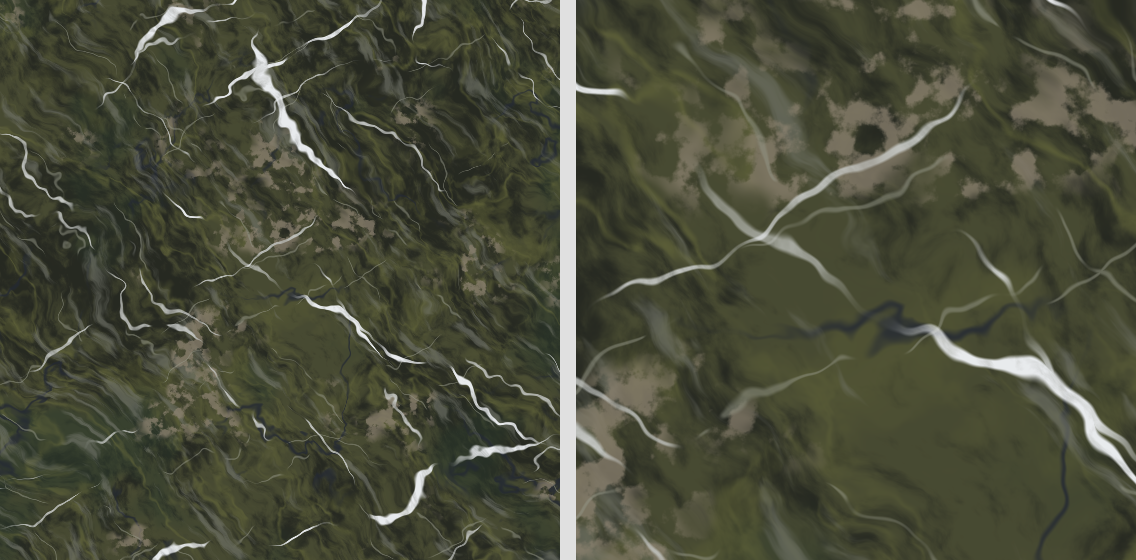
Left, the full canvas; right, a detail of the centre.
This texture is drawn by a three.js fragment shader. Its source:

```glsl
// Dark green marble: a mossy, diagonally streaked ground built from warped noise,
// crossed by olive and slate contour veins, with broken white calcite shards
// scattered over jittered grids at three sizes.
varying vec2 vUv;

float hash(vec2 p) {
  vec3 h = fract(vec3(p.xyx) * 0.1031);
  h += dot(h, h.yzx + 33.33);
  return fract((h.x + h.y) * h.z);
}

float noise(vec2 p) {
  vec2 i = floor(p), f = fract(p);
  f = f * f * (3.0 - 2.0 * f);
  return mix(mix(hash(i), hash(i + vec2(1.0, 0.0)), f.x),
             mix(hash(i + vec2(0.0, 1.0)), hash(i + 1.0), f.x), f.y);
}

float fbm(vec2 p) {
  float sum = 0.0, amplitude = 0.5;
  for (int i = 0; i < 5; i++) {
    sum += amplitude * noise(p);
    p = mat2(0.8, 0.6, -0.6, 0.8) * p * 2.03 + 11.7;
    amplitude *= 0.5;
  }
  return sum;
}

// Thin line along the middle level of a noise field.
float contour(float field, float width) {
  return 1.0 - smoothstep(0.0, width, abs(field - 0.48));
}

// Tapered, broken slivers, one per grid cell, leaning up or down to the right.
float shards(vec2 p, float cells, float halfLength, float halfWidth, float share) {
  vec2 g = p * cells;
  float mask = 0.0;
  for (int j = -1; j <= 1; j++) {
    for (int i = -1; i <= 1; i++) {
      vec2 cell = floor(g) + vec2(float(i), float(j));
      vec2 id = cell + cells * 7.0 + 50.0;
      float seed = 90.0 * hash(id + 5.1);
      float lean = hash(id + 23.7);
      float angle = lean < 0.42 ? 0.35 + lean : -0.2 - 0.85 * lean;
      vec2 d = g - cell - vec2(hash(id), hash(id + 61.3));
      float c = cos(angle), s = sin(angle);
      vec2 q = vec2(c * d.x + s * d.y, c * d.y - s * d.x);
      q.y += 0.25 * halfLength * (noise(vec2(q.x * 3.0 + seed, seed)) - 0.5);
      float taper = 1.0 - abs(q.x) / (halfLength * (0.6 + 0.4 * hash(id + 9.4)));
      float body = noise(vec2(q.x * 5.0 + seed, seed + 31.0));
      float width = halfWidth * cells * smoothstep(0.0, 0.6, taper) * (0.15 + 1.2 * body * body);
      float sliver = 1.0 - smoothstep(width * 0.6, width + 0.0018 * cells, abs(q.y));
      sliver *= smoothstep(0.0, 0.2, taper) * smoothstep(0.15, 0.45, body);
      mask = max(mask, sliver * step(hash(id + 77.9), share));
    }
  }
  return mask;
}

void main() {
  vec2 p = vUv;
  vec2 warp = vec2(fbm(p * 5.0), fbm(p * 5.0 + 17.0)) - 0.48;
  vec2 q = p + 0.14 * warp;
  // Streak axes: x runs down to the right, y across it.
  vec2 s = vec2(dot(q, vec2(0.66, -0.75)), dot(q, vec2(0.75, 0.66)));

  // Ground: clouds, diagonal streaks and fine grain.
  float cloud = fbm(q * 4.0 + 3.0);
  float streak = fbm(s * vec2(10.0, 34.0) + 40.0);
  float grain = fbm(s * vec2(55.0, 105.0) + 8.0);
  float tone = 0.47 + 1.2 * (cloud - 0.48) + 0.9 * (streak - 0.48) + 1.1 * (grain - 0.48);
  vec3 color = mix(vec3(0.15, 0.16, 0.13), vec3(0.28, 0.29, 0.195), smoothstep(0.1, 0.85, tone));
  color = mix(color, vec3(0.16, 0.22, 0.17), 0.5 * smoothstep(0.52, 0.72, fbm(p * 5.0 + 70.0)));

  // Olive mottling and veins, strongest in patches.
  float patches = smoothstep(0.36, 0.62, fbm(q * 3.5 + 25.0));
  float mottle = smoothstep(0.48, 0.68, fbm(q * 22.0 + 5.0)) * patches;
  float oliveVein = contour(fbm(s * vec2(4.0, 9.0) + 13.0), 0.028);
  oliveVein = max(oliveVein, 0.7 * contour(fbm(s * vec2(9.0, 17.0) + 33.0), 0.035) * patches);
  color = mix(color, vec3(0.39, 0.40, 0.22), 0.45 * mottle);
  color = mix(color, vec3(0.40, 0.41, 0.23), oliveVein * (0.2 + 0.5 * grain));

  // Slate-blue cracks.
  float slate = contour(fbm(q * 7.0 + 52.0), 0.026) * smoothstep(0.45, 0.6, fbm(p * 4.0 + 91.0));
  color = mix(color, vec3(0.14, 0.16, 0.20), 0.8 * slate);

  // Grey wisps along the streaks and small warm mineral crusts.
  float wisp = smoothstep(0.57, 0.78, fbm(s * vec2(12.0, 60.0) + 64.0));
  color = mix(color, vec3(0.46, 0.47, 0.43), 0.6 * wisp);
  float crust = smoothstep(0.60, 0.72, fbm(q * 8.0 + 37.0)) * smoothstep(0.46, 0.62, fbm(p * 65.0));
  color = mix(color, vec3(0.55, 0.51, 0.44), 0.75 * crust);

  // Calcite: faint hairs, medium slivers, then large white shards.
  vec2 jag = vec2(noise(p * 55.0), noise(p * 55.0 + 19.0)) - 0.5;
  vec2 v = q + 0.010 * jag;
  float hairs = shards(v + 0.3, 11.0, 0.8, 0.0008, 0.5);
  float slivers = shards(v + 0.7, 6.0, 0.85, 0.0030, 0.42);
  float large = shards(v, 3.2, 0.9, 0.0095, 0.6);
  color = mix(color, vec3(0.58, 0.59, 0.53), 0.5 * hairs);
  color = mix(color, vec3(0.78, 0.79, 0.78), slivers * (0.45 + 0.7 * grain));
  color = mix(color, vec3(0.91, 0.92, 0.93), large * min(1.0, 0.6 + 0.7 * grain));

  gl_FragColor = vec4(color, 1.0);
}
```
